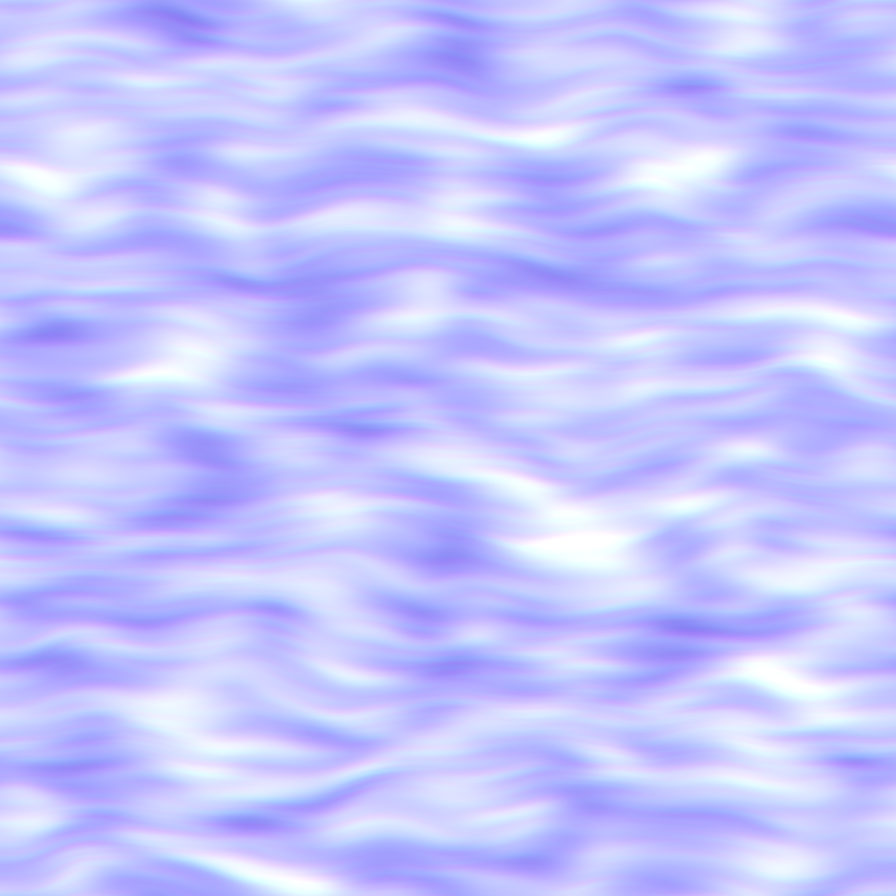
This texture map is drawn by a three.js fragment shader. Its source:

```glsl
// Tileable soft violet-blue streaks, wavy and mostly horizontal, with faint cyan and pink fringes.
varying vec2 vUv;

const float TAU = 6.2831853;
const float FRINGE = 0.0028;                    // vertical split between red and green
const vec3 BASE_COLOR = vec3(0.766, 0.768, 1.0);
const vec2 CONTRAST = vec2(0.27, 0.315);        // red and green response to the streaks

float hash(vec2 p, float seed) {
  vec3 q = fract(vec3(p.xyx + seed * 17.13) * vec3(0.1031, 0.1030, 0.0973));
  q += dot(q, q.yzx + 33.33);
  return fract((q.x + q.y) * q.z);
}

// Dot product of a wrapped random lattice direction and the offset from it
float cornerSlope(vec2 cell, vec2 offset, vec2 cells, float seed) {
  float angle = TAU * hash(mod(cell, cells), seed);
  return dot(vec2(cos(angle), sin(angle)), offset);
}

// Gradient noise that repeats after a whole number of cells
float tileNoise(vec2 uv, vec2 cells, float seed) {
  vec2 p = uv * cells;
  vec2 i = floor(p);
  vec2 f = p - i;
  vec2 w = f * f * f * (f * (f * 6.0 - 15.0) + 10.0);
  vec2 e = vec2(1.0, 0.0);
  float low = mix(cornerSlope(i, f, cells, seed),
                  cornerSlope(i + e, f - e, cells, seed), w.x);
  float high = mix(cornerSlope(i + e.yx, f - e.yx, cells, seed),
                   cornerSlope(i + 1.0, f - 1.0, cells, seed), w.x);
  return mix(low, high, w.y);
}

// Bends the rows so the streaks tilt gently up and down
vec2 bend(vec2 uv) {
  float lift = 0.036 * tileNoise(uv, vec2(4.0, 5.0), 1.0)
             + 0.016 * tileNoise(uv, vec2(9.0, 13.0), 2.0);
  float slide = 0.05 * tileNoise(uv, vec2(5.0, 16.0), 3.0);
  return uv + vec2(slide, lift);
}

// Broad patches, cloud-like bands and ever finer fibres
float streaks(vec2 uv) {
  vec2 p = bend(uv);
  float h = 0.50 * tileNoise(p, vec2(4.0, 8.0), 4.0);
  h += 1.00 * tileNoise(p, vec2(7.0, 18.0), 5.0);
  h += 0.62 * tileNoise(p, vec2(9.0, 35.0), 6.0);
  h += 0.33 * tileNoise(p, vec2(10.0, 68.0), 7.0);
  h += 0.15 * tileNoise(p, vec2(12.0, 126.0), 8.0);
  return h;
}

void main() {
  vec2 shift = vec2(0.0, FRINGE);
  vec2 tone = vec2(streaks(vUv - shift), streaks(vUv + shift));
  vec3 color = BASE_COLOR;
  color.rg += CONTRAST * tone;
  // The deepest streaks lose a little blue
  color.b -= 0.04 * smoothstep(0.3, 0.9, -0.5 * (tone.x + tone.y));
  gl_FragColor = vec4(clamp(color, 0.0, 1.0), 1.0);
}
```
